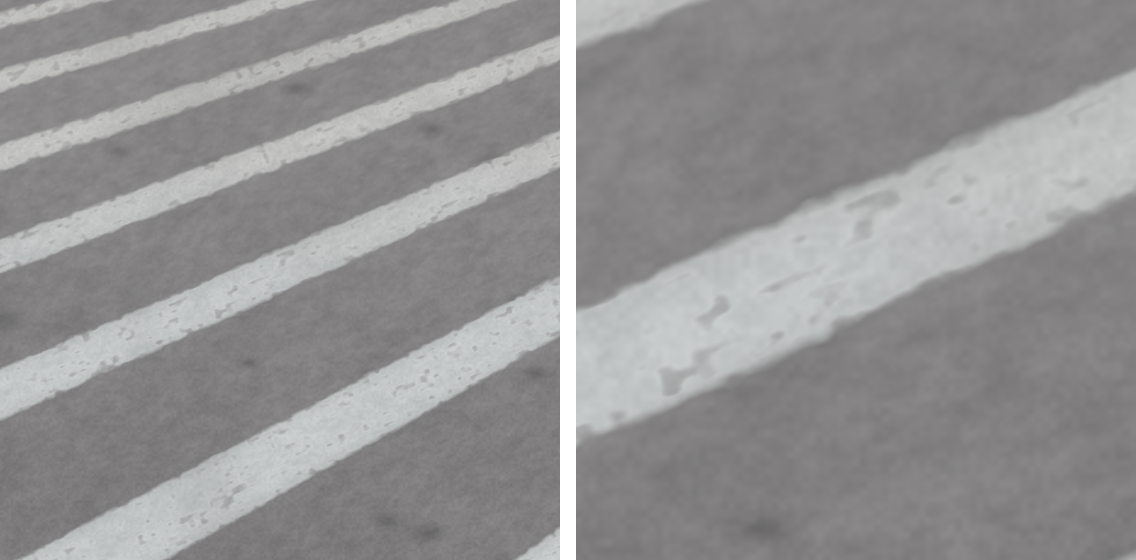
Left, the full canvas; right, a detail of the centre.
Give the GLSL for this texture, as a Shadertoy shader.

```glsl
// Worn road markings: pale painted bars on grey asphalt, seen in perspective.
// A projective map turns canvas position into a bar index, so the bars converge
// and shrink with distance; layered value noise adds grain, chips and stains.

#define HALF_WIDTH   0.150                    // half bar width, in bar spacings
#define FAN          vec2(0.245, 0.2765)      // slope and convergence of the bars
#define DEPTH        vec3(0.0365, 0.0884, 0.1134) // first bar, spacing, foreshortening
#define SPACING_WARP 0.040                    // unevenness of the bar spacing
#define GRAIN_SCALE  vec2(85.0, 150.0)        // grain frequency along, across bars
#define EDGE_SOFT    0.0045                   // edge softness in canvas units
#define EDGE_RAGGED  0.009                    // edge chipping in canvas units
#define STAIN_CELLS  7.0                      // stain grid cells per canvas
#define STAIN_CHANCE 0.30
#define ASPHALT      vec3(0.512, 0.506, 0.508)
#define PAINT_FAR    vec3(0.762, 0.762, 0.752)
#define PAINT_NEAR   vec3(0.770, 0.784, 0.786)

float hash(vec2 p) {
    vec3 q = fract(vec3(p.xyx) * 0.1031);
    q += dot(q, q.yzx + 33.33);
    return fract((q.x + q.y) * q.z);
}

float noise(vec2 p) {
    vec2 i = floor(p), f = fract(p);
    f = f * f * (3.0 - 2.0 * f);
    float low  = mix(hash(i), hash(i + vec2(1, 0)), f.x);
    float high = mix(hash(i + vec2(0, 1)), hash(i + vec2(1, 1)), f.x);
    return mix(low, high, f.y);
}

// Layered noise centred on zero.
float fbm(vec2 p) {
    float sum = 0.0, amp = 0.5;
    for (int i = 0; i < 4; i++) {
        sum += amp * (noise(p) - 0.5);
        p = mat2(0.8, 0.6, -0.6, 0.8) * p * 2.03 + 17.3;
        amp *= 0.5;
    }
    return sum;
}

// Continuous bar index; whole numbers fall on bar centres. y points down.
float barIndex(vec2 p) {
    float y = (p.y + FAN.x * p.x) / (1.0 - FAN.y * p.x);
    float n = (y - DEPTH.x) / (DEPTH.y + DEPTH.z * y);
    return n - SPACING_WARP * cos(1.1 * (n - 1.6));
}

// Scattered soft dark spots, one candidate per grid cell.
float stains(vec2 p) {
    vec2 g = p * STAIN_CELLS, cell = floor(g);
    float dark = 0.0;
    for (int y = -1; y <= 1; y++)
    for (int x = -1; x <= 1; x++) {
        vec2 c = cell + vec2(x, y);
        vec2 centre = c + vec2(hash(c + 3.7), hash(c + 9.1));
        float radius = mix(0.06, 0.16, hash(c + 21.4));
        float d = length((g - centre) * vec2(0.65, 1.2)) / radius;
        dark += step(hash(c + 5.2), STAIN_CHANCE) * exp(-d * d);
    }
    return min(dark, 1.0);
}

void mainImage(out vec4 fragColor, in vec2 fragCoord) {
    vec2 p = fragCoord / iResolution.y;
    p.y = 1.0 - p.y;
    float near = smoothstep(0.1, 0.9, p.y);

    // Coordinates running along and across the bars
    vec2 along = normalize(vec2(1.0, -mix(0.32, 0.52, 0.5)));
    vec2 q = vec2(dot(p, along), dot(p, vec2(-along.y, along.x)));

    // Grain, from coarse blotches to fine grit
    float blotch = fbm(q * vec2(5.0, 9.0));
    float grain = fbm(q * GRAIN_SCALE * 0.4 + 40.0);
    float grit = noise(q * GRAIN_SCALE + 11.0) - 0.5;
    float fine = noise(p * 230.0 + 5.0) - 0.5;

    // Signed distance to the nearest bar edge, in canvas units
    float n = barIndex(p);
    float bar = floor(n + 0.5);
    float slope = length(vec2(dFdx(n), dFdy(n))) * iResolution.y;
    float dist = (abs(n - bar) - HALF_WIDTH) / slope;
    dist += EDGE_RAGGED * (0.9 * grain + 0.45 * grit);
    float cover = 1.0 - smoothstep(-EDGE_SOFT, EDGE_SOFT, dist);

    // Wear: rubbed stretches differ per bar, with chips down to the asphalt
    float rubbed = smoothstep(0.50, 0.95, noise(vec2(q.x * 6.0, bar * 7.3)));
    float rim = smoothstep(-0.025, 0.0, dist);
    float chips = smoothstep(0.10, 0.42, 0.55 * grit + 0.7 * grain + 0.08 * rim);
    cover *= 1.0 - 0.14 * rubbed - 0.10 * rim - 0.48 * chips;

    // Asphalt
    vec3 road = ASPHALT + mix(0.016, -0.016, near);
    road += 0.045 * blotch + 0.07 * grain + 0.025 * grit;
    road += mix(0.012, 0.035, near) * fine;
    road *= 1.0 - 0.16 * stains(p + 0.02 * blotch);

    // Paint
    vec3 paint = mix(PAINT_FAR, PAINT_NEAR, smoothstep(0.1, 0.6, p.y));
    paint += 0.04 * blotch + 0.08 * grain + 0.035 * grit + 0.035 * fine;

    fragColor = vec4(clamp(mix(road, paint, cover), 0.0, 1.0), 1.0);
}
```
